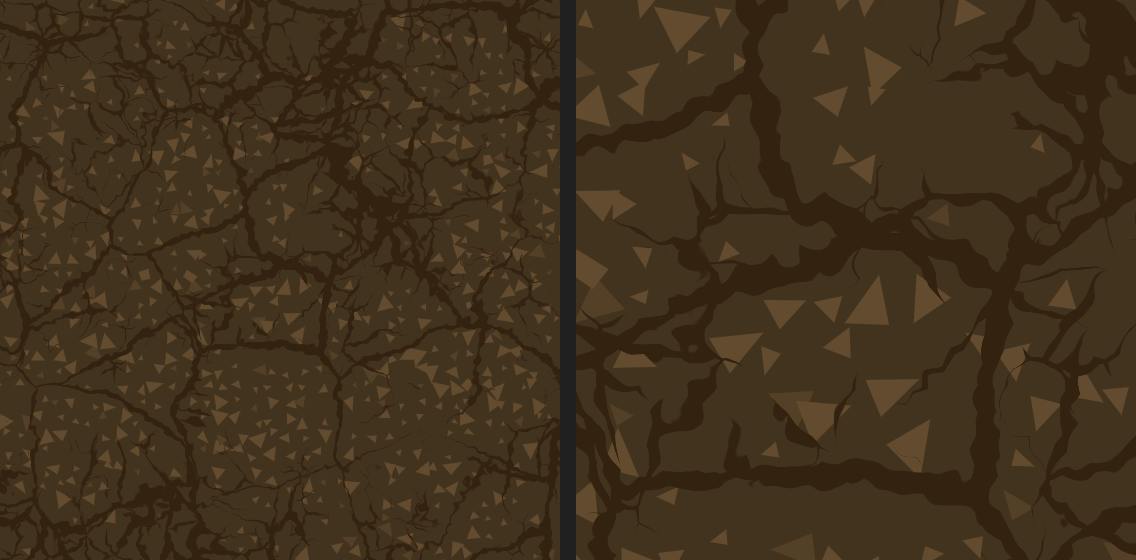
Left, the full canvas; right, a detail of the centre.
Write a Shadertoy shader that draws this texture.

```glsl
const float TAU = 6.2832;

vec2 hash2(vec2 p) {
    vec3 q = fract(vec3(p.xyx) * vec3(.1031, .1030, .0973));
    q += dot(q, q.yzx + 33.33);
    return fract((q.xx + q.yz) * q.zy);
}

float gradientAt(vec2 cell, vec2 corner, vec2 f) {
    return dot(hash2(cell + corner) * 2. - 1., f - corner);
}

float gradientNoise(vec2 p) {
    vec2 i = floor(p), f = p - i, u = f * f * (3. - 2. * f);
    return mix(mix(gradientAt(i, vec2(0, 0), f), gradientAt(i, vec2(1, 0), f), u.x),
               mix(gradientAt(i, vec2(0, 1), f), gradientAt(i, vec2(1, 1), f), u.x), u.y);
}

vec2 noise2(vec2 p) {
    return vec2(gradientNoise(p), gradientNoise(p + 57.3));
}

// Distance to the nearest border between Voronoi cells
float cellBorder(vec2 p) {
    vec2 i = floor(p), f = p - i, nearest = vec2(0), home = vec2(0);
    float best = 9.;
    for (int y = -1; y <= 1; y++)
    for (int x = -1; x <= 1; x++) {
        vec2 g = vec2(x, y), r = g + hash2(i + g) - f;
        if (dot(r, r) < best) {
            best = dot(r, r);
            nearest = r;
            home = g;
        }
    }
    float border = 9.;
    for (int y = -2; y <= 2; y++)
    for (int x = -2; x <= 2; x++) {
        vec2 g = home + vec2(x, y), r = g + hash2(i + g) - f, d = r - nearest;
        if (dot(d, d) > 1e-5) border = min(border, dot(.5 * (r + nearest), normalize(d)));
    }
    return border;
}

// Broad patches of heavily broken ground
float brokenGround(vec2 p) {
    return gradientNoise(p * 3.2 + 4.6);
}

// Signed distance to the cracks: wide fissures, tapering branches, hairlines
float crackDistance(vec2 p) {
    vec2 bent = p + .07 * noise2(p * 5.) + .03 * noise2(p * 17.)
              + .017 * abs(noise2(p * 46. + 9.));
    float rough = .006 * gradientNoise(p * 80.);
    float broken = brokenGround(p), d = 1.;
    for (int k = 0; k < 3; k++) {
        float scale = k == 0 ? 5.3 : k == 1 ? 11. : 22.;
        float halfWidth = k == 0 ? .0050 : k == 1 ? .0046 : .0038;
        float fullness = k == 0 ? 1. : k == 1 ? .12 : -.22;
        vec2 offset = vec2(13.7, 31.1) * float(k + 1);
        float taper = fullness + (k == 0 ? 1.3 : 2.4) * broken
                    + (k == 0 ? 2.2 : 3.) * gradientNoise(p * scale * .7 + offset);
        float border = cellBorder(bent * scale + offset) / scale;
        d = min(d, border + rough * clamp(taper, 0., 1.) - halfWidth * taper);
    }
    return d;
}

// Signed distance to an uneven polygon with its corners on a circle
float chipDistance(vec2 p, float radius, float sides, vec2 id) {
    float d = -1., spin = hash2(id + 5.1).x * TAU;
    for (float k = 0.; k < sides; k++) {
        float next = mod(k + 1., sides);
        float a = spin + TAU * (k + .4 * hash2(id + k * 7.3).y) / sides;
        float b = spin + TAU * (next + .4 * hash2(id + next * 7.3).y) / sides;
        vec2 va = radius * vec2(cos(a), sin(a)), vb = radius * vec2(cos(b), sin(b));
        vec2 edge = normalize(vb - va);
        d = max(d, dot(p - va, vec2(edge.y, -edge.x)));
    }
    return d;
}

void mainImage(out vec4 fragColor, in vec2 fragCoord) {
    vec2 uv = fragCoord / iResolution.y;
    float pixel = 1. / iResolution.y;
    vec3 color = vec3(.26, .20, .12);

    // Stone chips, kept clear of the cracks and sparse on broken ground
    vec2 cell = floor(uv * 34.);
    for (int y = -1; y <= 1; y++)
    for (int x = -1; x <= 1; x++) {
        vec2 id = cell + vec2(x, y);
        vec2 center = (id + .5 + .6 * (hash2(id + 71.) - .5)) / 34.;
        vec2 kind = hash2(id + 143.);
        float radius = mix(.006, .019, pow(kind.x, 1.6));
        float sides = kind.y > .985 ? 4. : 3.;
        float d = chipDistance(uv - center, radius, sides, id);
        if (d < pixel && hash2(id + 211.).x < .95 - 1.4 * brokenGround(center)
            && crackDistance(center) > .0015 + .2 * radius) {
            vec3 chip = kind.y < .15 ? vec3(.33, .25, .15) : vec3(.385, .295, .18);
            color = mix(color, chip, smoothstep(.7, -.7, d / pixel));
        }
    }

    // Dark cracks on top
    float crack = smoothstep(.7, -.7, crackDistance(uv) / pixel);
    fragColor = vec4(mix(color, vec3(.205, .135, .067), crack), 1);
}
```
